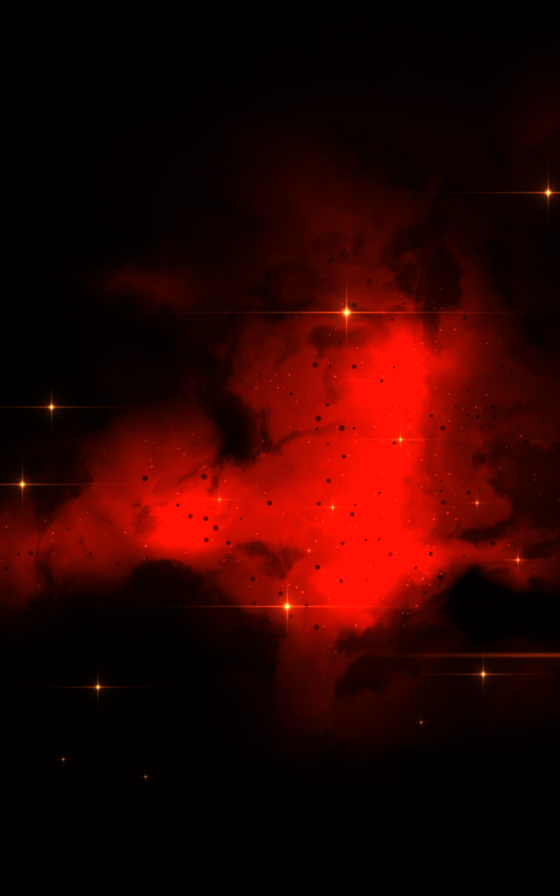
Reproduce this background procedurally as a WebGL 2 fragment shader.

```glsl
#version 300 es
precision highp float;
// A red nebula on black, crossed by golden stars with long lens flares.
// Soft elliptical glows give the cloud its form, warped noise gives it wisps
// and veins, and hashed cells scatter dust. Canvas width is one unit.
uniform vec2 u_resolution;
out vec4 outColor;

float hash(vec2 p) {
    return fract(sin(dot(p, vec2(127.1, 311.7))) * 43758.5453);
}

float noise(vec2 p) {
    vec2 i = floor(p), f = fract(p);
    f = f * f * (3.0 - 2.0 * f);
    return mix(mix(hash(i), hash(i + vec2(1, 0)), f.x),
               mix(hash(i + vec2(0, 1)), hash(i + vec2(1, 1)), f.x), f.y);
}

float fbm(vec2 p) {
    float sum = 0.0, amp = 0.5;
    for (int i = 0; i < 6; i++) {
        sum += amp * noise(p);
        p = mat2(1.6, 1.2, -1.2, 1.6) * p + 3.7;
        amp *= 0.5;
    }
    return sum;
}

float glow(vec2 p, vec2 centre, vec2 radius) {
    vec2 q = (p - centre) / radius;
    return exp(-dot(q, q));
}

// Large forms of the cloud, bright masses minus dark gaps
float cloudShape(vec2 p) {
    // right-hand column
    float d = 0.90 * glow(p, vec2(0.71, 0.95), vec2(0.15, 0.12));
    d += 0.75 * glow(p, vec2(0.667, 0.77), vec2(0.17, 0.15));
    d += 0.75 * glow(p, vec2(0.68, 0.58), vec2(0.14, 0.13));
    d += 0.35 * glow(p, vec2(0.52, 0.54), vec2(0.14, 0.10));
    // left arm
    d += 0.55 * glow(p, vec2(0.333, 0.642), vec2(0.075, 0.06));
    d += 0.48 * glow(p, vec2(0.28, 0.765), vec2(0.16, 0.10));
    d += 0.62 * glow(p, vec2(0.05, 0.63), vec2(0.20, 0.09));
    d += 0.40 * glow(p, vec2(0.44, 0.68), vec2(0.18, 0.10));
    // faint outskirts
    d += 0.28 * glow(p, vec2(0.46, 0.91), vec2(0.13, 0.11));
    d += 0.25 * glow(p, vec2(0.59, 1.16), vec2(0.16, 0.13));
    d += 0.20 * glow(p, vec2(0.28, 1.10), vec2(0.09, 0.04));
    d += 0.24 * glow(p, vec2(0.64, 0.36), vec2(0.13, 0.10));
    d += 0.35 * glow(p, vec2(0.93, 0.77), vec2(0.15, 0.18));
    d += 0.30 * glow(p, vec2(0.92, 0.56), vec2(0.09, 0.09));
    d += 0.12 * glow(p, vec2(0.97, 0.37), vec2(0.12, 0.07));
    d += 0.12 * glow(p, vec2(1.00, 1.35), vec2(0.08, 0.10));
    d += 0.08 * glow(p, vec2(0.70, 1.15), vec2(0.38, 0.30));
    // dark gaps
    d -= 0.65 * glow(p, vec2(0.83, 0.51), vec2(0.06, 0.055));
    d -= 0.35 * glow(p, vec2(0.96, 0.49), vec2(0.08, 0.04));
    d -= 0.35 * glow(p, vec2(0.395, 0.83), vec2(0.045, 0.055));
    return max(d, 0.0);
}

// One round speck in some cells of a grid
float specks(vec2 p, float cells, float share, float radius) {
    vec2 id = floor(p * cells), f = fract(p * cells);
    vec2 centre = 0.3 + 0.4 * vec2(hash(id + 5.3), hash(id + 9.1));
    float r = radius * (0.4 + hash(id + 2.7));
    float soft = cells / u_resolution.x;
    return step(hash(id), share) * (1.0 - smoothstep(r - soft, r + soft, length(f - centre)));
}

// Golden star with a round core, a short upright ray and a long level one
vec3 star(vec2 q, float size) {
    float width = max(0.0017, 0.6 / u_resolution.x);
    vec2 a = abs(q), thin = exp(-q * q / (width * width));
    float level = thin.y * exp(-a.x / (0.10 * size * size));
    float upright = thin.x * exp(-a.y / (0.018 * size));
    float core = exp(-dot(q, q) / (3e-5 * size * size + width * width));
    float halo = exp(-length(q) / (0.013 * size));
    return size * (vec3(0.65, 0.22, 0.06) * level + vec3(0.8, 0.42, 0.12) * upright
        + vec3(1.0, 0.85, 0.5) * core + vec3(0.6, 0.22, 0.04) * halo);
}

void main() {
    vec2 p = gl_FragCoord.xy / u_resolution.x;
    p.y *= 1.6 * u_resolution.x / u_resolution.y;

    // Nebula: warped forms, billows, then fine dark veins in the thinner parts
    vec2 warp = vec2(fbm(p * 6.0), fbm(p * 6.0 + 17.0)) - 0.5;
    float shape = cloudShape(p + 0.13 * warp);
    float billow = fbm(p * 5.0 + 2.0 * warp + 4.0);
    float vein = smoothstep(0.45, 0.72, fbm(p * 13.0 + 3.0 * warp + 31.0));
    float density = shape * (0.45 + 1.15 * billow);
    density *= 1.0 - 0.55 * vein * (1.0 - smoothstep(0.5, 1.1, shape));

    // Dust: dark motes and tiny sparks, only where the cloud is lit
    float lit = smoothstep(0.15, 0.6, shape);
    density *= 1.0 - 0.5 * lit * specks(p, 45.0, 0.10, 0.16);
    float red = pow(clamp(density, 0.0, 1.0), 1.2);
    vec3 color = red * vec3(1.0, 0.07, 0.01) + vec3(0.008, 0.0, 0.0);
    color += 0.35 * lit * specks(p + 0.37, 85.0, 0.07, 0.12) * vec3(1.0, 0.35, 0.2);

    // Stars: position and size
    vec3 stars[16] = vec3[16](
        vec3(0.619, 1.042, 1.0), vec3(0.979, 1.256, 0.8), vec3(0.092, 0.873, 0.7), vec3(0.04, 0.735, 0.75),
        vec3(0.715, 0.815, 0.55), vec3(0.513, 0.517, 0.9), vec3(0.863, 0.396, 0.65), vec3(0.175, 0.373, 0.6),
        vec3(0.594, 0.694, 0.45), vec3(0.392, 0.708, 0.4), vec3(0.852, 0.702, 0.35), vec3(0.925, 0.6, 0.45),
        vec3(0.752, 0.31, 0.25), vec3(0.113, 0.244, 0.25), vec3(0.26, 0.213, 0.25), vec3(0.552, 0.617, 0.25));
    for (int i = 0; i < 16; i++) color += star(p - stars[i].xy, stars[i].z);

    // Level streak entering from the right edge
    color += vec3(0.4, 0.11, 0.03) * glow(p, vec2(1.0, 0.43), vec2(0.2, 0.004));
    outColor = vec4(min(color, 1.0), 1.0);
}
```
